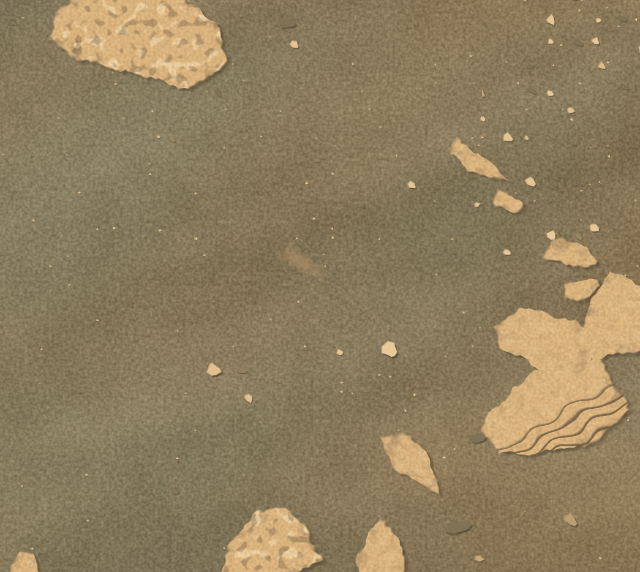
Reproduce this texture procedurally as a Shadertoy shader.

```glsl
// Draws rippled grainy desert sand with half-buried tan slabs, pebbles and bright specks.

const vec3 SAND = vec3(0.53, 0.47, 0.35);
const vec3 SAND_STEP = vec3(0.052, 0.050, 0.043);
const vec3 STONE_SHADE = vec3(0.73, 0.60, 0.43);
const vec3 STONE_TAN = vec3(0.85, 0.70, 0.49);
const vec3 STONE_CREAM = vec3(0.91, 0.79, 0.60);
const vec3 SHADOW = vec3(0.29, 0.24, 0.17);
const vec2 TO_LIGHT = vec2(-0.006, 0.005);
const int SLABS = 12;
const int LAYERED = 2;

// Slab centre (xy) and half size (zw), in canvas heights.
const vec4 SLAB[SLABS] = vec4[SLABS](
    vec4(0.27, 0.94, 0.16, 0.085), vec4(0.95, 0.405, 0.09, 0.055),
    vec4(0.96, 0.28, 0.14, 0.075), vec4(1.09, 0.45, 0.07, 0.085),
    vec4(0.46, 0.03, 0.09, 0.06), vec4(0.725, 0.188, 0.075, 0.025),
    vec4(0.67, 0.03, 0.07, 0.035), vec4(1.0, 0.555, 0.045, 0.022),
    vec4(1.015, 0.494, 0.034, 0.019), vec4(0.83, 0.718, 0.052, 0.017),
    vec4(0.89, 0.645, 0.025, 0.013), vec4(0.05, 0.0, 0.035, 0.025));
const float SLAB_ANGLE[SLABS] = float[SLABS](
    -0.35, 2.9, 3.6, 1.9, 3.7, -0.9, 1.6, -0.2, 0.2, -0.5, -0.4, -0.5);

float hash(vec2 p) {
    vec3 q = fract(p.xyx * 0.1031);
    q += dot(q, q.yzx + 33.33);
    return fract((q.x + q.y) * q.z);
}

mat2 rotation(float a) { return mat2(cos(a), -sin(a), sin(a), cos(a)); }

float cornerSlope(vec2 cell, vec2 offset) {
    float a = 6.2832 * hash(cell);
    return dot(vec2(cos(a), sin(a)), offset);
}

float gradientNoise(vec2 p) {
    vec2 i = floor(p), f = fract(p), e = vec2(0, 1);
    vec2 u = f * f * f * (f * (f * 6.0 - 15.0) + 10.0);
    return mix(mix(cornerSlope(i, f), cornerSlope(i + e.yx, f - e.yx), u.x),
               mix(cornerSlope(i + e, f - e), cornerSlope(i + e.yy, f - e.yy), u.x), u.y);
}

float fbm(vec2 p) {
    float sum = 0.0, gain = 1.0;
    for (int k = 0; k < 4; k++) {
        sum += gain * gradientNoise(p);
        p = rotation(0.6) * p * 2.1 + 17.0;
        gain *= 0.55;
    }
    return sum;
}

// Tapered chipped polygon: the largest of seven uneven half planes.
float chippedShape(vec2 p, vec2 halfSize, float angle, float seed) {
    vec2 q = rotation(angle) * p / halfSize;
    q.y *= 1.0 + 0.4 * clamp(q.x, -1.0, 1.0);
    float d = -10.0;
    for (float k = 0.0; k < 7.0; k++) {
        float a = 6.2832 * (k + 0.7 * hash(vec2(seed, k))) / 7.0;
        d = max(d, dot(q, vec2(cos(a), sin(a))) - 0.78 - 0.22 * hash(vec2(k, seed + 5.0)));
    }
    return d * min(halfSize.x, halfSize.y);
}

// Distance to the closest slab, and its index.
vec2 nearestSlab(vec2 p) {
    p += 0.013 * vec2(gradientNoise(p * 21.0), gradientNoise(p * 21.0 + 40.0));
    p += 0.005 * vec2(gradientNoise(p * 75.0), gradientNoise(p * 75.0 + 90.0));
    vec2 nearest = vec2(10.0, 0.0);
    for (int k = 0; k < SLABS; k++) {
        float d = chippedShape(p - SLAB[k].xy, SLAB[k].zw, SLAB_ANGLE[k], float(k) + 3.0);
        if (d < nearest.x) nearest = vec2(d, float(k));
    }
    return nearest;
}

vec3 sandColor(vec2 p) {
    vec2 along = rotation(0.38) * (p + 0.05 * gradientNoise(p * 3.0));
    float ripple = gradientNoise(along * vec2(1.2, 4.6) + 3.0)
                 + 0.35 * gradientNoise(along * vec2(4.0, 13.0) + 30.0);
    float grain = gradientNoise(p * 210.0) + 0.7 * gradientNoise(p * 120.0 + 50.0);
    float tint = 0.35 - 0.6 * p.x + 1.2 * gradientNoise(along * vec2(1.5, 4.0) + 70.0);
    vec3 color = SAND + SAND_STEP * (1.4 * ripple + 1.7 * grain + 0.5 * fbm(p * 14.0));
    return color + vec3(-0.030, 0.0, 0.016) * clamp(tint, -0.8, 0.9);
}

vec3 slabColor(vec2 p, float depth, int id) {
    float relief = fbm(p * 34.0);
    vec3 color = mix(STONE_SHADE, STONE_TAN, smoothstep(-0.55, 0.15, relief + 25.0 * depth));
    float patches = (id == 0 || id == 4) ? 1.0 : 0.25;
    color = mix(color, STONE_CREAM, patches * smoothstep(0.12, 0.3, gradientNoise(p * 48.0)));
    color *= 1.0 - 0.18 * patches * smoothstep(0.1, 0.35, gradientNoise(p * 62.0 + 9.0));
    if (id == LAYERED) {
        // Stepped ledges along the lower right side.
        float down = dot(p - SLAB[id].xy, vec2(0.5, -0.87)) + 0.022 * gradientNoise(p * 19.0);
        float stepPhase = fract(down * 55.0);
        float ledge = smoothstep(0.62, 0.85, stepPhase) * (1.0 - smoothstep(0.9, 1.0, stepPhase));
        color = mix(color, SHADOW * 1.3, 0.75 * ledge * smoothstep(0.005, 0.02, down));
    }
    return color * (1.0 + 0.1 * gradientNoise(p * 190.0));
}

// One chipped pebble in some cells of a grid, with a shadow on its lower right.
vec3 addPebbles(vec3 ground, vec2 p, float cell, float size, float density, float seed) {
    vec2 id = floor(p / cell) + seed;
    float pick = hash(id), tone = hash(id + 23.0);
    if (pick > density) return ground;
    vec2 q = p - cell * (floor(p / cell) + 0.3 + 0.4 * vec2(hash(id + 7.0), hash(id + 13.0)));
    vec2 halfSize = size * mix(0.45, 1.0, hash(id + 31.0)) * vec2(1.0, mix(0.4, 0.85, tone));
    float angle = 1.4 * hash(id + 41.0) - 1.1, soft = 0.8 / iResolution.y;
    float d = chippedShape(q, halfSize, angle, pick * 90.0);
    float shade = chippedShape(q + vec2(-0.25, 0.3) * halfSize.y, halfSize, angle, pick * 90.0);
    ground = mix(ground, SHADOW, 0.65 * (1.0 - smoothstep(-soft, soft, shade)));
    vec3 stone = mix(SAND * 0.95, mix(STONE_TAN, STONE_CREAM, tone), smoothstep(0.3, 0.65, tone));
    return mix(ground, stone, 1.0 - smoothstep(-soft, soft, d));
}

void mainImage(out vec4 fragColor, in vec2 fragCoord) {
    vec2 p = fragCoord / iResolution.y;
    float soft = 1.0 / iResolution.y;
    vec3 color = sandColor(p);

    // Dust-covered stone, then specks and pebbles, denser toward the upper right.
    float dusty = chippedShape(p - vec2(0.53, 0.54), vec2(0.05, 0.018), -0.5, 8.0);
    color = mix(color, STONE_SHADE, 0.5 * (1.0 - smoothstep(-0.012, 0.006, dusty + 0.01 * fbm(p * 40.0))));
    float rubble = smoothstep(0.65, 1.05, p.x) * smoothstep(0.45, 0.75, p.y);
    color = addPebbles(color, p, 0.016, 0.0026, 0.05 + 0.1 * rubble, 11.0);
    color = addPebbles(color, p, 0.041, 0.0095, 0.015 + 0.4 * rubble, 57.0);
    color = addPebbles(color, p, 0.15, 0.024, 0.16, 83.0);

    // Large slabs over their cast shadows.
    vec2 slab = nearestSlab(p);
    float shade = nearestSlab(p + TO_LIGHT).x;
    color = mix(color, SHADOW, 0.5 * (1.0 - smoothstep(-0.004, 0.003, shade)));
    color = mix(color, slabColor(p, -slab.x, int(slab.y)), 1.0 - smoothstep(-soft, soft, slab.x));
    fragColor = vec4(clamp(color, 0.0, 1.0), 1.0);
}
```
